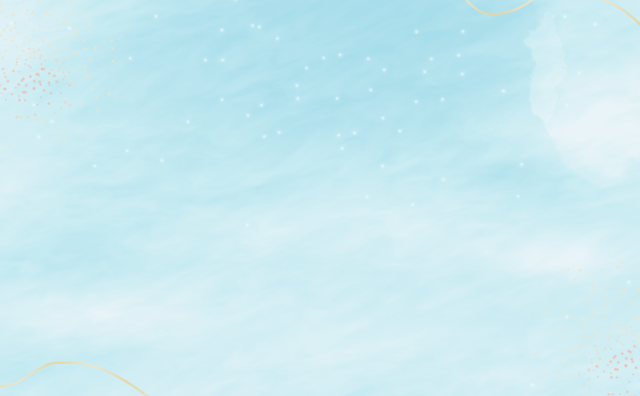
Give the GLSL for this background, as a WebGL 2 fragment shader.

```glsl
#version 300 es
precision highp float;

uniform vec2 u_resolution;
out vec4 outColor;

#define DEEP vec3(0.66, 0.87, 0.92)
#define MID vec3(0.79, 0.925, 0.95)
#define PALE vec3(0.91, 0.955, 0.97)
#define GOLD vec3(0.91, 0.83, 0.62)
#define CORAL vec3(0.94, 0.73, 0.67)
#define CREAM vec3(0.94, 0.89, 0.79)
#define GRAIN 0.75
#define DOT_CELL 0.0195
#define DOT_SIZE 0.0032
#define STAR_CELL 0.038
#define STAR_SIZE 0.0036
#define LINE_WIDTH 0.0027

float hash(vec2 p) {
    return fract(sin(dot(p, vec2(127.1, 311.7))) * 43758.5453);
}

float noise(vec2 p) {
    vec2 i = floor(p), f = fract(p);
    f = f * f * (3.0 - 2.0 * f);
    return mix(mix(hash(i), hash(i + vec2(1, 0)), f.x),
               mix(hash(i + vec2(0, 1)), hash(i + vec2(1, 1)), f.x), f.y);
}

float fbm(vec2 p) {
    float sum = 0.0, amp = 0.5;
    for (int i = 0; i < 5; i++) {
        sum += amp * noise(p);
        p = mat2(1.8, 0.4, -0.4, 1.8) * p + 7.3;
        amp *= 0.55;
    }
    return sum;
}

// Soft elliptical patch
float patchAt(vec2 p, vec2 center, vec2 radius) {
    vec2 d = (p - center) / radius;
    return exp(-dot(d, d));
}

// Broad light and dark areas: 0 is deep, 1 is pale
float skyTone(vec2 uv) {
    float t = 0.54;
    t -= 0.42 * patchAt(uv, vec2(0.53, 1.04), vec2(0.36, 0.30));
    t -= 0.22 * patchAt(uv, vec2(0.38, 0.74), vec2(0.34, 0.20));
    t -= 0.15 * patchAt(uv, vec2(0.70, 0.76), vec2(0.13, 0.18));
    t -= 0.30 * patchAt(uv, vec2(0.84, 0.57), vec2(0.11, 0.08));
    t -= 0.20 * patchAt(uv, vec2(0.12, 0.35), vec2(0.12, 0.09));
    t -= 0.14 * patchAt(uv, vec2(0.38, 0.51), vec2(0.22, 0.05));
    t += 0.32 * patchAt(uv, vec2(0.00, 0.93), vec2(0.13, 0.22));
    t += 0.22 * patchAt(uv, vec2(0.01, 0.52), vec2(0.07, 0.12));
    t += 0.28 * patchAt(uv, vec2(0.57, 0.44), vec2(0.20, 0.08));
    t += 0.42 * patchAt(uv, vec2(0.87, 0.35), vec2(0.13, 0.055));
    t += 0.38 * patchAt(uv, vec2(0.14, 0.20), vec2(0.18, 0.07));
    t += 0.34 * patchAt(uv, vec2(0.95, 0.68), vec2(0.11, 0.12));
    t += 0.14 * patchAt(uv, vec2(0.55, 0.12), vec2(0.35, 0.15));
    return t;
}

// Jittered grid point: x is distance, y is its random value, z its density
vec3 scatter(vec2 p, float cell, vec2 center, vec2 radius) {
    vec2 id = floor(p / cell);
    vec2 jitter = 0.2 + 0.6 * vec2(hash(id + 3.1), hash(id + 8.7));
    vec2 spot = (id + jitter) * cell;
    return vec3(length(p - spot), hash(id + 17.3), patchAt(spot, center, radius));
}

// Speckles on two turned grids, coral at the heart and cream at the rim
vec3 speckle(vec3 col, vec2 p, vec2 center, vec2 heart, float px) {
    vec2 q = p - center;
    float warm = patchAt(p, heart, vec2(0.10, 0.075));
    for (int i = 0; i < 2; i++) {
        q = mat2(0.8, 0.6, -0.6, 0.8) * q;
        vec3 s = scatter(q + 4.0, DOT_CELL, vec2(4.0), vec2(0.16));
        float r = DOT_SIZE * (0.5 + 0.6 * fract(s.y * 37.0));
        float cover = smoothstep(r + px, r - px, s.x) * step(s.y, 0.8 * s.z - 0.06);
        vec3 tint = mix(CREAM, CORAL, smoothstep(0.3, 0.9, warm + 0.3 * fract(s.y * 91.0)));
        col = mix(col, tint, cover * 0.8);
    }
    return col;
}

// Ribbon along the zero of a height field
float ribbon(float d, float px) {
    float dist = abs(d) * px / max(length(vec2(dFdx(d), dFdy(d))), 1e-6);
    return smoothstep(LINE_WIDTH + px, LINE_WIDTH - px, dist);
}

void main() {
    vec2 uv = gl_FragCoord.xy / u_resolution;
    float px = 1.0 / u_resolution.y, aspect = u_resolution.x * px;
    vec2 p = gl_FragCoord.xy * px;

    // Watercolour sky with slanted brush streaks
    vec2 brush = mat2(0.96, -0.28, 0.28, 0.96) * p;
    float cloud = fbm(brush * vec2(3.0, 7.0)) - 0.52;
    float streak = fbm(brush * vec2(16.0, 42.0) + 4.0 * cloud) - 0.52;
    float tone = skyTone(uv + 0.08 * cloud) + GRAIN * (0.5 * cloud + 0.42 * streak);

    // Torn pale washes at upper right
    vec2 warp = 0.16 * vec2(fbm(p * 11.0), fbm(p * 11.0 + 31.0)) - 0.083;
    vec2 w = uv + warp * vec2(0.7, 1.0);
    float wash = smoothstep(0.46, 0.54, patchAt(w, vec2(0.94, 0.80), vec2(0.14, 0.29)));
    vec2 leaf = w - vec2(0.857, 0.83);
    leaf.x -= 0.12 * leaf.y;
    float petal = smoothstep(0.46, 0.52, patchAt(leaf, vec2(0), vec2(0.036, 0.13)));
    tone += wash * (0.13 + 0.3 * cloud) + 0.14 * petal;
    tone = clamp(tone, 0.0, 1.0);
    vec3 col = mix(DEEP, MID, min(tone * 2.0, 1.0));
    col = mix(col, PALE, max(tone * 2.0 - 1.0, 0.0));

    // Soft white stars
    vec3 star = scatter(p, STAR_CELL, vec2(0.54 * aspect, 0.76), vec2(0.48, 0.23));
    float glow = exp(-pow(star.x / STAR_SIZE, 2.0)) + 0.25 * exp(-pow(star.x / (2.2 * STAR_SIZE), 2.0));
    col = mix(col, vec3(0.92, 0.98, 0.99), min(glow, 1.0) * step(star.y, 0.25 * star.z) * 0.7);

    // Corner speckles
    col = speckle(col, p, vec2(0.05 * aspect, 0.84), vec2(0.05 * aspect, 0.78), px);
    col = speckle(col, p, vec2(0.975 * aspect, 0.14), vec2(0.98 * aspect, 0.06), px);

    // Gold curves: upper dip, upper right fall, lower left wave
    float dx = uv.x - 0.768;
    float dip = 0.964 + 0.036 * pow(abs(dx) / (dx < 0.0 ? 0.039 : 0.063), 2.0);
    float ex = uv.x - 0.944;
    float fall = 1.0 - 0.6 * ex - 9.0 * ex * abs(ex);
    float wave = 0.025 + 0.059 * smoothstep(0.005, 0.09, uv.x)
               - 0.084 * pow(max(uv.x - 0.12, 0.0) / 0.11, 1.6);
    float line = max(ribbon(uv.y - dip, px), max(ribbon(uv.y - fall, px), ribbon(uv.y - wave, px)));
    vec3 gold = mix(GOLD, CREAM, 0.5 + 0.5 * sin(uv.x * 55.0));
    col = mix(col, gold, line * 0.9);

    outColor = vec4(col, 1.0);
}
```
